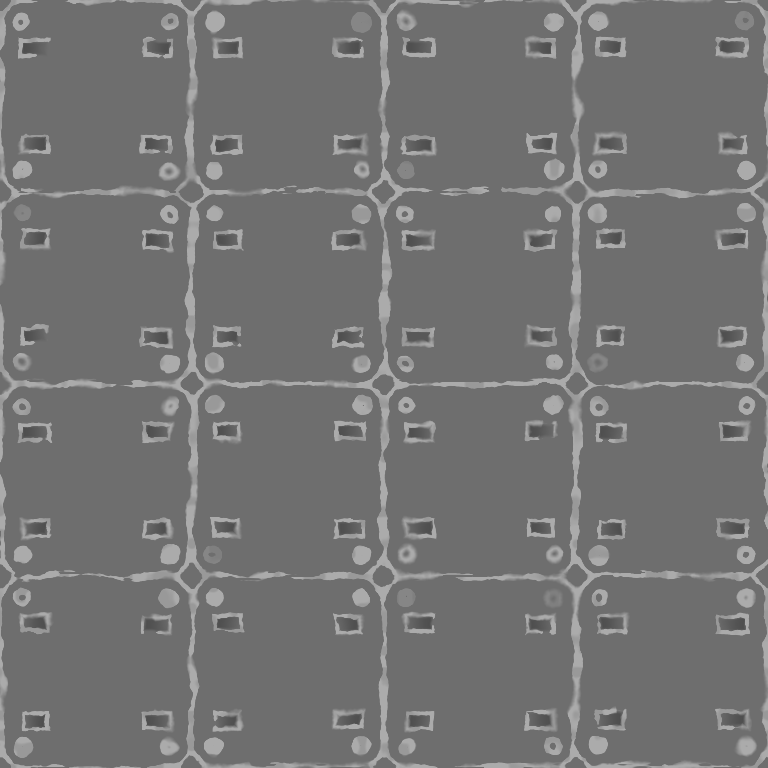
Reproduce this texture map procedurally as a Shadertoy shader.

```glsl
// Worn grey panels: four by four ragged seams, corner diamonds, rivets and framed slots.
const float REPEATS = 4.0;
const float BASE_GREY = 0.43;
const float SLOT_GREY = 0.31;
const float WORN_GREY = 0.60;
const float BARE_GREY = 0.67;

float hash(vec2 p) {
    return fract(sin(dot(p, vec2(127.1, 311.7))) * 43758.5453);
}

// Value noise that wraps over the whole canvas; freq is lattice steps per panel.
float wrapNoise(vec2 p, vec2 freq, float seed) {
    vec2 period = freq * REPEATS;
    p *= freq;
    vec2 i = floor(p), f = fract(p);
    vec2 lo = mod(i, period) + seed;
    vec2 hi = mod(i + 1.0, period) + seed;
    f = f * f * (3.0 - 2.0 * f);
    return mix(mix(hash(lo), hash(vec2(hi.x, lo.y)), f.x),
               mix(hash(vec2(lo.x, hi.y)), hash(hi), f.x), f.y);
}

float wrapFbm(vec2 p, float freq, float seed) {
    float sum = 0.0, gain = 0.55;
    for (int i = 0; i < 3; i++) {
        sum += gain * (wrapNoise(p, vec2(freq), seed) - 0.5);
        freq *= 2.0;
        gain *= 0.55;
        seed += 19.0;
    }
    return sum;
}

float boxDistance(vec2 p, vec2 halfSize) {
    vec2 d = abs(p) - halfSize;
    return length(max(d, 0.0)) + min(max(d.x, d.y), 0.0);
}

float smoothUnion(float a, float b, float k) {
    float h = max(k - abs(a - b), 0.0) / k;
    return min(a, b) - 0.25 * h * h * k;
}

// Seam whose centre drifts and whose width swells along its length.
float seamDistance(float across, vec2 p, vec2 freq, float width, float seed) {
    float drift = 0.026 * (wrapNoise(p, freq, seed) - 0.5);
    float swell = wrapNoise(p, freq * 2.0, seed + 7.0);
    return abs(across + drift) - width * mix(0.3, 1.45, swell);
}

// Diamond with slightly blunted points.
float diamondDistance(vec2 a) {
    return max((a.x + a.y) * 0.707, max(a.x, a.y) * 0.82) - 0.060;
}

float rivetDistance(vec2 p, float radius, float hole) {
    float r = length(p);
    return max(r - radius, hole - r);
}

void mainImage(out vec4 fragColor, in vec2 fragCoord) {
    vec2 p = fragCoord / iResolution.xy * REPEATS;
    float aa = REPEATS / iResolution.y;

    // Panel corners are the centres of symmetry.
    vec2 warp = vec2(wrapFbm(p, 14.0, 3.0), wrapFbm(p, 14.0, 71.0));
    vec2 w = p + 0.022 * warp;
    vec2 corner = floor(w + 0.5);
    vec2 q = w - corner;
    vec2 a = abs(q);
    vec2 part = mod(corner, REPEATS) * 2.0 + step(0.0, q);
    float rough = wrapFbm(p, 26.0, 131.0);

    // Seams stop at the diamond and flare into its outline.
    float diamond = diamondDistance(a);
    float upright = seamDistance(q.x, p, vec2(3.0, 7.0), 0.020, 11.0);
    float level = seamDistance(q.y, p, vec2(7.0, 3.0), 0.015, 43.0);
    float crack = wrapNoise(p, vec2(12.0, 60.0), 89.0);
    level += 0.022 * smoothstep(0.68, 0.9, crack);
    float seams = max(min(upright, level), -diamond);
    float ring = abs(diamond) - 0.009;
    float d = smoothUnion(seams, ring, 0.026) + 0.016 * rough;

    // Rivets: some solid, some pitted in the middle.
    vec2 jitter = 0.010 * (vec2(hash(part + 5.0), hash(part + 9.0)) - 0.5);
    vec2 rivetPos = a - vec2(0.115, 0.112) - jitter;
    float hole = 0.016 * step(0.6, hash(part + 21.0));
    float radius = mix(0.043, 0.052, hash(part + 33.0));
    float rivet = rivetDistance(rivetPos, radius, hole) + 0.014 * rough;

    // Slots: a ragged frame, partly rubbed away, around a dark recess.
    vec2 slotPos = a - vec2(0.182, 0.248) - jitter;
    vec2 slotSize = vec2(mix(0.072, 0.086, hash(part + 47.0)), 0.051);
    float slot = boxDistance(slotPos, slotSize);
    float gap = smoothstep(0.74, 0.92, wrapNoise(p, vec2(13.0), 151.0));
    float frame = abs(slot + 0.011) - 0.010 + 0.020 * rough + 0.018 * gap;
    float side = sign(hash(part + 59.0) - 0.5);
    float shade = smoothstep(-1.3, 0.7, slotPos.x * side / slotSize.x);
    float recess = smoothstep(0.0, 0.022, -slot - 0.010);
    float grey = mix(BASE_GREY, SLOT_GREY, recess * shade);

    // Bare material with faded patches along its edges.
    d = min(d, min(rivet, frame));
    float fade = smoothstep(0.58, 0.85, wrapNoise(p, vec2(9.0), 173.0));
    float soft = aa + 0.028 * fade;
    float cover = 1.0 - smoothstep(-0.5 * soft, 0.5 * soft, d);
    float dull = step(hash(part + 77.0), 0.07) * step(length(rivetPos), 0.07);
    cover *= 1.0 - 0.6 * dull;
    float tone = smoothstep(0.25, 0.5, wrapNoise(p, vec2(18.0), 197.0));
    grey = mix(grey, mix(WORN_GREY, BARE_GREY, tone), cover);

    fragColor = vec4(vec3(grey), 1.0);
}
```
